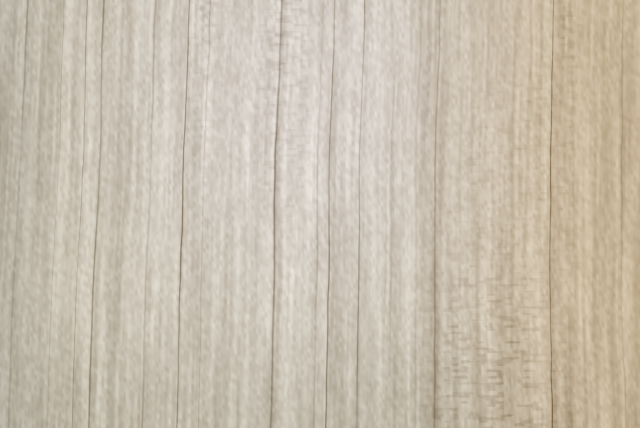
A WebGL 2 fragment shader for this texture:

```glsl
#version 300 es
precision highp float;

uniform vec2 u_resolution;
out vec4 fragColor;

const vec3 PALE = vec3(0.835, 0.805, 0.775);
const vec3 GREY_TAN = vec3(0.768, 0.738, 0.665);
const vec3 WARM_TAN = vec3(0.785, 0.710, 0.595);
const vec3 ABSORB = vec3(0.26, 0.285, 0.315);  // colour lost at full darkness
const float LEAN = 0.052;
const float VEIN_SPACING = 0.062;
const float VEIN_STRENGTH = 0.80;
const float STREAK_STRENGTH = 0.62;
const float PORE_STRENGTH = 0.26;
const float FLECK_STRENGTH = 0.42;

float hash(vec2 p) {
    return fract(sin(dot(p, vec2(127.1, 311.7))) * 43758.5453);
}

float noise(vec2 p) {
    vec2 cell = floor(p);
    vec2 f = fract(p);
    f = f * f * (3.0 - 2.0 * f);
    float low = mix(hash(cell), hash(cell + vec2(1.0, 0.0)), f.x);
    float high = mix(hash(cell + vec2(0.0, 1.0)), hash(cell + vec2(1.0)), f.x);
    return mix(low, high, f.y);
}

float signedNoise(vec2 p) {
    return noise(p) - 0.5;
}

// Position across the grain: leaning fibres with a slow sway and a fine wobble
float acrossGrain(vec2 p) {
    float lean = LEAN * max(1.0 - p.x / 1.35, 0.0) * p.y;
    float sway = 0.014 * signedNoise(vec2(p.x * 4.0, p.y * 3.2));
    float wobble = 0.0025 * signedNoise(vec2(p.x * 20.0, p.y * 17.0));
    return p.x - lean + sway + wobble;
}

// Layered streaks, from broad bands to single fibres
float streaks(float x, float y) {
    float broad = 0.26 * signedNoise(vec2(x * 15.0, y * 0.7));
    float medium = 0.34 * signedNoise(vec2(x * 52.0 + 7.0, y * 1.4));
    float fine = 0.46 * signedNoise(vec2(x * 112.0 + 31.0, y * 3.0));
    float fibre = 0.30 * signedNoise(vec2(x * 175.0 + 53.0, y * 9.0));
    return broad + medium + fine + fibre;
}

// Thin dark veins, each with a faint stain on one side
float veins(float x, float y, float pixel) {
    float dark = 0.0;
    float home = floor(x / VEIN_SPACING);
    for (int i = -1; i <= 1; i++) {
        float id = home + float(i);
        float centre = (id + 0.15 + 0.7 * hash(vec2(id, 3.0))) * VEIN_SPACING;
        float weight = pow(hash(vec2(id, 8.0)), 1.7);
        float width = max(mix(0.0014, 0.0030, hash(vec2(id, 5.0))), 0.6 * pixel);
        float d = x - centre;
        float core = exp(-d * d / (width * width));
        float stain = smoothstep(-0.003, 0.0, d) * exp(-max(d, 0.0) / 0.010);
        float wear = 0.45 + 0.75 * noise(vec2(id * 9.0, y * 5.0));
        dark += weight * wear * (core + 0.22 * stain);
    }
    return dark;
}

// Short cross dashes, strongest in a few upright zones
float flecks(float x, float y) {
    float offset = (x - 1.15) / 0.14;
    float lowerZone = exp(-offset * offset) * smoothstep(0.75, 0.12, y);
    offset = (x - 0.62) / 0.035;
    float upperZone = 0.7 * exp(-offset * offset) * smoothstep(0.35, 0.8, y);
    float strayZone = 0.4 * smoothstep(0.6, 0.9, noise(vec2(x * 9.0, y * 1.6)));
    float column = 0.35 + 0.65 * noise(vec2(x * 38.0, y * 2.0));
    float dash = smoothstep(0.50, 0.85, noise(vec2(x * 48.0, y * 135.0)));
    float gap = smoothstep(0.55, 0.90, noise(vec2(x * 100.0, y * 45.0)));
    float zone = max(max(lowerZone, upperZone), strayZone);
    return zone * column * (dash + 0.5 * gap - 0.25);
}

// Broad light and colour drift over the board
vec3 boardColour(vec2 p) {
    vec2 fromGlow = (p - vec2(0.72, 0.78)) / vec2(0.62, 0.68);
    vec3 colour = mix(GREY_TAN, PALE, exp(-dot(fromGlow, fromGlow)));
    colour = mix(colour, WARM_TAN, 0.95 * smoothstep(0.85, 1.5, p.x));
    float leftShade = 0.09 * smoothstep(0.18, 0.0, p.x);
    float lowShade = 0.04 * smoothstep(0.35, 0.0, p.y);
    return colour * (1.0 - leftShade - lowShade);
}

void main() {
    vec2 p = gl_FragCoord.xy / u_resolution.y;
    float x = acrossGrain(p);

    float pores = signedNoise(vec2(x * 150.0, p.y * 85.0 + x * 40.0));
    float darkness = STREAK_STRENGTH * streaks(x, p.y);
    darkness += PORE_STRENGTH * pores;
    darkness += VEIN_STRENGTH * veins(x, p.y, 1.0 / u_resolution.y);
    darkness += FLECK_STRENGTH * flecks(x, p.y);

    vec3 colour = boardColour(p) - ABSORB * min(darkness, 1.0);
    fragColor = vec4(clamp(colour, 0.0, 1.0), 1.0);
}
```
